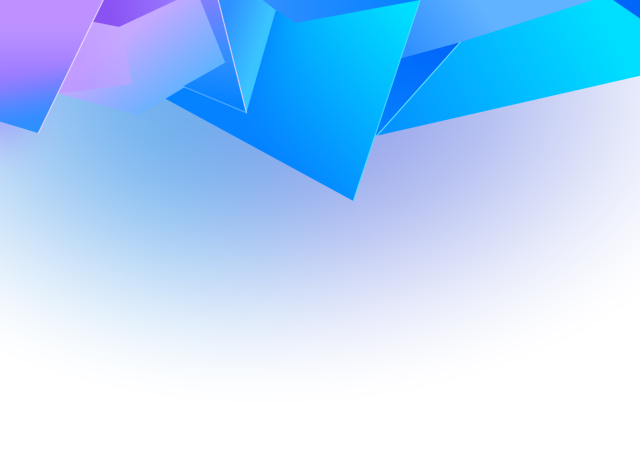
Reproduce this background procedurally as a WebGL 1 fragment shader.

```glsl
precision highp float;

uniform vec2 u_resolution;

// Palette
const vec3 WHITE = vec3(1.0);
const vec3 HAZE_SKY = vec3(0.42, 0.68, 0.93);
const vec3 HAZE_PERIWINKLE = vec3(0.58, 0.64, 0.92);
const vec3 LILAC = vec3(0.78, 0.66, 1.0);
const vec3 ORCHID = vec3(0.74, 0.57, 1.0);
const vec3 VIOLET = vec3(0.60, 0.48, 1.0);
const vec3 PURPLE = vec3(0.54, 0.32, 0.95);
const vec3 SKY = vec3(0.38, 0.70, 1.0);
const vec3 AZURE = vec3(0.18, 0.56, 1.0);
const vec3 BLUE = vec3(0.02, 0.51, 1.0);
const vec3 DEEP_BLUE = vec3(0.0, 0.40, 0.98);
const vec3 CYAN = vec3(0.0, 0.87, 1.0);

// Haze, shadow and rim settings, in canvas widths
const vec2 HAZE_CENTER = vec2(0.417, 0.130);
const vec2 HAZE_RADIUS = vec2(0.807, 0.521);
const float HAZE_CORE = 0.10;
const float SHADOW_REACH = 0.030;
const float RIM_WIDTH = 0.0009;

// Shared corners; y runs down from the top edge
const vec2 PURPLE_TIP = vec2(0.060, 0.208);
const vec2 PURPLE_TOP = vec2(0.171, -0.020);
const vec2 SLIVER_TOP = vec2(0.336, -0.020);
const vec2 SLIVER_SIDE = vec2(0.431, 0.016);
const vec2 SLIVER_TIP = vec2(0.385, 0.176);
const vec2 FOLD_LEFT = vec2(0.286, 0.135);
const vec2 MAIN_TOP = vec2(0.663, -0.020);
const vec2 MAIN_TIP = vec2(0.552, 0.314);
const vec2 WING_TOP = vec2(0.719, 0.066);
const vec2 WING_TIP = vec2(0.589, 0.212);

float edge(vec2 p, vec2 a, vec2 b) {
  vec2 e = normalize(b - a);
  return dot(p - a, vec2(e.y, -e.x));
}

// Signed distance bound of a convex quad, corners clockwise on screen
float quad(vec2 p, vec2 a, vec2 b, vec2 c, vec2 d) {
  return max(max(edge(p, a, b), edge(p, b, c)), max(edge(p, c, d), edge(p, d, a)));
}

float along(vec2 p, vec2 a, vec2 b) {
  return clamp(dot(p - a, b - a) / dot(b - a, b - a), 0.0, 1.0);
}

float segment(vec2 p, vec2 a, vec2 b) {
  return length(p - mix(a, b, along(p, a, b)));
}

void paint(inout vec3 base, float dist, vec3 color, float alpha) {
  float halfPixel = 0.75 / u_resolution.x;
  base = mix(base, color, alpha * (1.0 - smoothstep(-halfPixel, halfPixel, dist)));
}

void rim(inout vec3 base, vec2 p, vec2 a, vec2 b, vec3 color, float alpha) {
  paint(base, segment(p, a, b) - RIM_WIDTH, color, alpha);
}

vec3 haze(vec2 p) {
  float cover = 1.0 - smoothstep(HAZE_CORE, 1.0, length((p - HAZE_CENTER) / HAZE_RADIUS));
  vec3 tint = mix(HAZE_SKY, HAZE_PERIWINKLE, smoothstep(0.20, 0.64, p.x));
  float violetGlow = exp(-dot(p - vec2(0.0, 0.18), p - vec2(0.0, 0.18)) / 0.003);
  return mix(mix(WHITE, tint, cover), VIOLET, 0.4 * violetGlow);
}

void main() {
  vec2 p = vec2(gl_FragCoord.x, u_resolution.y - gl_FragCoord.y) / u_resolution.x;
  vec3 color = haze(p);

  // Right wing and its folds
  paint(color, quad(p, vec2(0.60, -0.02), vec2(0.99, -0.02), vec2(0.719, 0.07), vec2(0.60, 0.10)),
        mix(AZURE, SKY, along(p, vec2(0.64, 0.09), vec2(0.75, 0.01))), 1.0);
  paint(color, quad(p, vec2(0.60, 0.0985), WING_TOP, WING_TIP, vec2(0.57, 0.20)),
        mix(DEEP_BLUE, BLUE, along(p, vec2(0.63, 0.05), WING_TIP)), 1.0);
  paint(color, quad(p, WING_TOP, vec2(1.05, -0.039), vec2(1.05, 0.107), WING_TIP),
        mix(BLUE, CYAN, along(p, vec2(0.54, 0.24), vec2(0.94, 0.03))), 1.0);
  paint(color, quad(p, vec2(0.929, -0.02), vec2(1.05, -0.02), vec2(1.05, 0.0635), vec2(1.0, 0.029)),
        DEEP_BLUE, 1.0);
  rim(color, p, WING_TOP, WING_TIP, mix(CYAN, WHITE, 0.4), 0.8);

  // Main blade, shaded beside the sliver
  vec3 blade = mix(BLUE, CYAN, along(p, vec2(0.40, 0.22), vec2(0.63, 0.01)));
  float shadow = exp(-segment(p, SLIVER_SIDE, SLIVER_TIP) / SHADOW_REACH);
  blade = mix(blade, BLUE, 0.7 * shadow);
  paint(color, quad(p, vec2(0.258, 0.154), vec2(0.43, -0.02), MAIN_TOP, MAIN_TIP), blade, 1.0);
  rim(color, p, MAIN_TOP, MAIN_TIP, mix(CYAN, WHITE, 0.35), 0.7);
  paint(color, quad(p, vec2(0.376, -0.02), vec2(0.764, -0.02), vec2(0.462, 0.036), SLIVER_SIDE),
        mix(AZURE, BLUE, along(p, vec2(0.42, 0.0), vec2(0.64, 0.0))), 1.0);

  // Lilac prism
  paint(color, quad(p, vec2(0.05, 0.135), vec2(0.10, -0.20), vec2(0.40, 0.069), vec2(0.216, 0.180)),
        mix(LILAC, SKY, along(p, vec2(0.20, 0.05), vec2(0.28, 0.15))), 1.0);
  paint(color, quad(p, vec2(0.146, 0.034), vec2(0.190, 0.042), vec2(0.206, 0.132), vec2(0.091, 0.146)),
        mix(ORCHID, LILAC, along(p, vec2(0.12, 0.10), vec2(0.20, 0.07))), 0.6);
  paint(color, quad(p, vec2(0.13, -0.02), vec2(0.319, -0.02), vec2(0.186, 0.042), vec2(0.13, 0.031)),
        mix(PURPLE, VIOLET, along(p, vec2(0.17, 0.02), vec2(0.28, 0.0))), 1.0);

  // Blue folds and sliver
  paint(color, quad(p, vec2(0.305, -0.02), SLIVER_TOP, vec2(0.37, 0.11), vec2(0.352, 0.098)),
        mix(VIOLET, AZURE, along(p, vec2(0.32, -0.03), vec2(0.35, 0.09))), 1.0);
  paint(color, quad(p, FOLD_LEFT, vec2(0.352, 0.098), vec2(0.40, 0.10), SLIVER_TIP),
        mix(AZURE, BLUE, along(p, vec2(0.35, 0.09), vec2(0.34, 0.16))), 1.0);
  paint(color, quad(p, SLIVER_TOP, vec2(0.384, -0.02), SLIVER_SIDE, SLIVER_TIP),
        mix(AZURE, mix(SKY, CYAN, 0.4), along(p, vec2(0.345, 0.04), vec2(0.41, 0.06))), 1.0);
  rim(color, p, SLIVER_TOP, SLIVER_TIP, mix(LILAC, WHITE, 0.5), 0.9);
  rim(color, p, FOLD_LEFT, SLIVER_TIP, SKY, 0.8);

  // Purple shard
  vec3 shard = mix(ORCHID, VIOLET, smoothstep(0.03, 0.14, p.y));
  shard = mix(shard, AZURE, smoothstep(0.11, 0.21, p.y + 0.2 * p.x));
  paint(color, quad(p, vec2(-0.05, -0.02), PURPLE_TOP, PURPLE_TIP, vec2(-0.05, 0.175)), shard, 1.0);
  rim(color, p, PURPLE_TOP, PURPLE_TIP, mix(LILAC, WHITE, 0.6), 0.9);

  gl_FragColor = vec4(color, 1.0);
}
```
